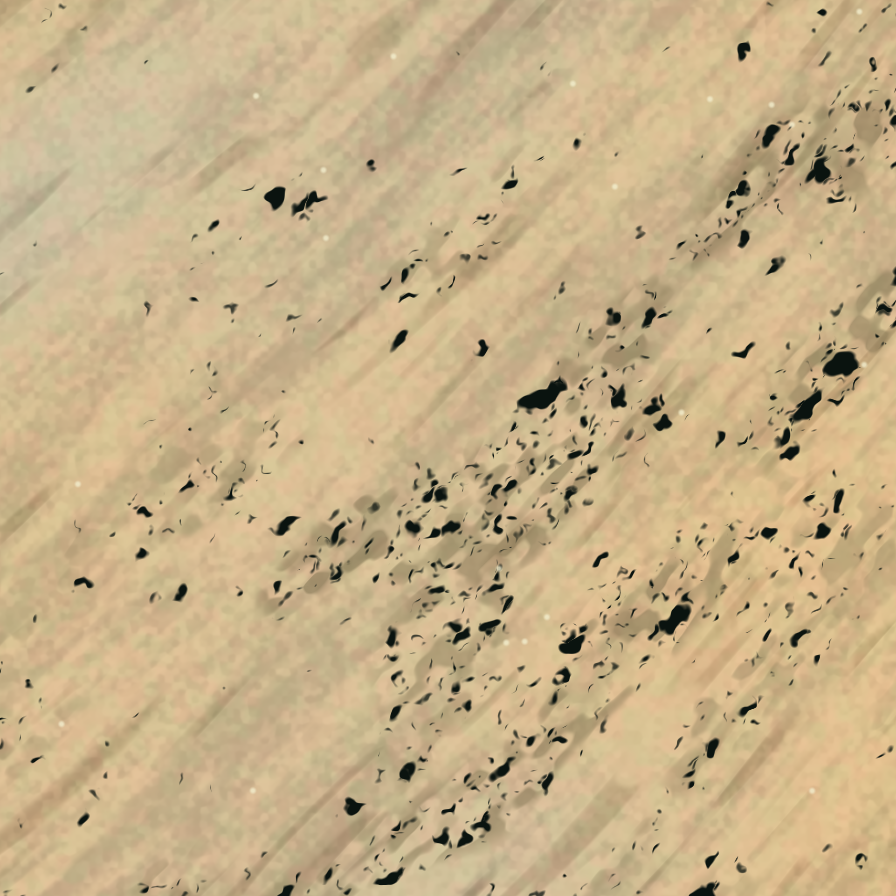
A Shadertoy shader for this texture:

```glsl
// Wind-streaked sandy ground with clustered dark rocks, seen from above.

vec3 hash3(vec2 p) {
    vec3 q = fract(p.xyx * vec3(0.1031, 0.1030, 0.0973));
    q += dot(q, q.yxz + 33.33);
    return fract((q.xxy + q.yzz) * q.zyx);
}

// Cellular noise: random cell values blended by distance to the cell points.
float cellBlend(vec2 p) {
    vec2 cell = floor(p);
    float sum = 0.0, total = 0.0;
    for (int j = -1; j <= 1; j++)
    for (int i = -1; i <= 1; i++) {
        vec2 c = cell + vec2(i, j);
        vec3 r = hash3(c + 71.0);
        vec2 d = c + 0.2 + 0.6 * r.xy - p;
        float w = exp(-5.0 * dot(d, d));
        sum += w * r.z;
        total += w;
    }
    return sum / total;
}

// Bent coordinates: x runs along the streaks, y across them.
vec2 streamCoords(vec2 uv) {
    float across = uv.y - 0.85 * uv.x - 0.175 * uv.x * uv.x;
    across += 0.004 * sin(uv.x * 11.0 + uv.y * 5.0) + 0.002 * sin(uv.y * 27.0 - uv.x * 9.0);
    return 0.7 * vec2(uv.x + uv.y, across);
}

// Likelihood of rocks: patchy, densest in a diagonal belt.
float rockCluster(vec2 s) {
    float belt = smoothstep(0.38, -0.02, s.y) * mix(0.3, 1.0, smoothstep(-0.5, -0.25, s.y));
    float patches = smoothstep(0.42, 0.8, cellBlend(s * vec2(5.0, 15.0) + 3.0));
    return (0.06 + patches) * (0.12 + belt);
}

// Coverage by elongated rocks, one candidate in each cell.
float rocks(vec2 s, float cells, float chance, float smallest, float largest) {
    vec2 cell = floor(s * cells);
    float cover = 0.0;
    for (int j = -1; j <= 1; j++)
    for (int i = -1; i <= 1; i++) {
        vec2 c = cell + vec2(i, j);
        vec3 r = hash3(c + cells);
        vec3 form = hash3(c + cells + 191.0);
        vec2 center = (c + 0.15 + 0.7 * r.xy) / cells;
        if (r.z < chance * rockCluster(center)) {
            vec2 d = s - center;
            d.y += d.x * (form.y - 0.5) * 0.7;
            float radius = mix(smallest, largest, form.x * form.x);
            float edge = length(d * vec2(mix(0.45, 0.8, form.z), 1.1)) - radius;
            cover = max(cover, smoothstep(0.0018, -0.0018, edge));
        }
    }
    return cover;
}

void mainImage(out vec4 fragColor, in vec2 fragCoord) {
    vec2 uv = fragCoord / iResolution.y;
    vec2 s = streamCoords(uv);

    // Sand in broad and fine streaks
    float broad = cellBlend(s * vec2(2.5, 16.0));
    float streak = cellBlend(s * vec2(7.0, 48.0) + 9.0);
    float fine = cellBlend(s * vec2(26.0, 110.0) + 17.0);
    float grain = cellBlend(uv * 130.0);
    float tone = 0.38 * broad + 0.3 * streak + 0.2 * fine + 0.12 * grain;
    vec3 col = mix(vec3(0.755, 0.675, 0.535), vec3(0.85, 0.758, 0.595), smoothstep(0.25, 0.65, tone));

    // Warm and pale regions, with greenish and pinkish mottling
    float warm = cellBlend(s * vec2(2.0, 5.0) + 31.0) - 0.5 + 0.7 * smoothstep(0.5, 1.0, uv.x - 0.3 * abs(uv.y - 0.35));
    col += vec3(0.04, 0.005, -0.035) * warm;
    float pale = exp(-pow((s.y - 0.52) / 0.09, 2.0)) * smoothstep(1.0, 0.5, s.x);
    col = mix(col, vec3(0.79, 0.765, 0.66), 0.65 * pale);
    col += vec3(-0.045, 0.025, -0.005) * (cellBlend(uv * 62.0 + 5.0) - 0.5);
    col += 0.035 * (grain - 0.5);

    // Thin shaded grooves
    float groove = smoothstep(0.66, 0.92, cellBlend(s * vec2(5.0, 65.0) + 43.0));
    col -= vec3(0.1, 0.1, 0.09) * groove * smoothstep(0.25, 0.7, cellBlend(s * vec2(14.0, 30.0)));

    // Dusty stains around the rock patches
    float stain = rockCluster(s) * smoothstep(0.45, 0.85, cellBlend(s * vec2(38.0, 75.0) + 11.0));
    col = mix(col, vec3(0.5, 0.45, 0.32), 0.5 * clamp(stain, 0.0, 1.0));

    // Dark rocks with ragged outlines
    vec2 ragged = s + 0.013 * (vec2(cellBlend(uv * 85.0 + 13.0), cellBlend(uv * 85.0 + 57.0)) - 0.5);
    float dark = rocks(ragged, 18.0, 0.2, 0.005, 0.014);
    dark = max(dark, rocks(ragged, 38.0, 0.45, 0.002, 0.0065));
    dark = max(dark, 0.75 * rocks(ragged, 75.0, 0.4, 0.0008, 0.003));
    col = mix(col, vec3(0.04, 0.075, 0.06), dark);

    // Rare bright pebbles
    vec2 pebbleCell = floor(uv * 40.0);
    vec3 pebble = hash3(pebbleCell + 301.0);
    float pebbleDist = length(fract(uv * 40.0) - 0.25 - 0.5 * pebble.xy) / 40.0;
    col = mix(col, vec3(0.95, 0.93, 0.8), 0.8 * step(0.988, pebble.z) * smoothstep(0.005, 0.001, pebbleDist));

    fragColor = vec4(clamp(col, 0.0, 1.0), 1.0);
}
```
